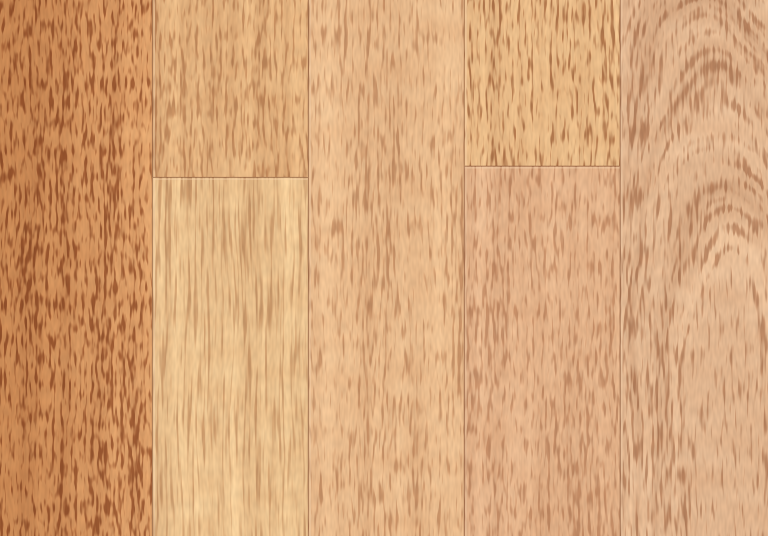
This texture is drawn by a Shadertoy shader. Its source:

```glsl
#define PLANK_WIDTH 0.203
#define PLANK_SHIFT 0.0045
#define JOINT_Y 0.669
#define JOINT_STEP 0.0105
#define SEAM_HALF 0.0009
#define BEVEL_OFFSET 0.0032
#define PORE_FREQ 165.0
#define PORE_TINT vec3(0.70, 0.55, 0.46)
#define SEAM_COLOR vec3(0.50, 0.31, 0.20)
#define BEVEL_COLOR vec3(0.96, 0.83, 0.69)
#define HEART_POS vec2(0.944, 0.27)
#define HEART_RADIUS 0.07

// Planks from left to right, the upper board of a jointed column first
const vec3 WOOD[7] = vec3[7](
    vec3(0.86, 0.62, 0.41), vec3(0.89, 0.70, 0.50), vec3(0.92, 0.76, 0.56),
    vec3(0.91, 0.73, 0.55), vec3(0.91, 0.73, 0.53), vec3(0.89, 0.70, 0.54),
    vec3(0.88, 0.71, 0.56));

// Pore strength, pore threshold, pore frequency along the board, streak contrast
const vec4 GRAIN[7] = vec4[7](
    vec4(0.92, -0.12, 29.0, 0.08), vec4(0.52, -0.06, 24.0, 0.12),
    vec4(0.46, -0.06, 9.0, 0.12), vec4(0.50, -0.03, 20.0, 0.07),
    vec4(0.82, -0.04, 23.0, 0.10), vec4(0.48, -0.06, 24.0, 0.08),
    vec4(0.60, -0.06, 17.0, 0.14));

vec2 gradientAt(vec2 cell) {
    vec3 h = fract(cell.xyx * vec3(0.1031, 0.1030, 0.0973));
    h += dot(h, h.yzx + 33.33);
    float angle = 6.2832 * fract((h.x + h.y) * h.z);
    return vec2(cos(angle), sin(angle));
}

float gradientNoise(vec2 p) {
    vec2 i = floor(p), f = p - i;
    vec2 u = f * f * f * (f * (f * 6.0 - 15.0) + 10.0);
    vec2 e = vec2(0.0, 1.0);
    float a = dot(gradientAt(i), f);
    float b = dot(gradientAt(i + e.yx), f - e.yx);
    float c = dot(gradientAt(i + e.xy), f - e.xy);
    float d = dot(gradientAt(i + e.yy), f - e.yy);
    return mix(mix(a, b, u.x), mix(c, d, u.x), u.y);
}

float line(float dist, float halfWidth) {
    float soft = 0.75 / iResolution.y;
    return 1.0 - smoothstep(halfWidth - soft, halfWidth + soft, abs(dist));
}

// Distance from the heart of the arched grain, stretched along the board
float archRadius(vec2 p, float aspect) {
    vec2 q = p - HEART_POS * vec2(aspect, 1.0);
    q.x += 0.10 * max(q.y - 0.25, 0.0);
    q.y *= q.y > 0.0 ? 0.28 : 0.06;
    return length(q) + 0.022 * gradientNoise(p * vec2(8.0, 4.0));
}

void mainImage(out vec4 fragColor, in vec2 fragCoord) {
    vec2 uv = fragCoord / iResolution.xy;
    float aspect = iResolution.x / iResolution.y;
    vec2 p = vec2(uv.x * aspect, uv.y);

    // Plank layout: odd columns are split by an end joint
    float across = (uv.x + PLANK_SHIFT) / PLANK_WIDTH;
    int column = clamp(int(across), 0, 4);
    bool jointed = column % 2 == 1;
    float belowJoint = JOINT_Y + JOINT_STEP * float(column - 1) - uv.y;
    int plank = column + column / 2 + (jointed && belowJoint > 0.0 ? 1 : 0);
    vec4 grain = GRAIN[plank];
    vec2 seed = float(plank) * vec2(23.7, 41.3);

    // Grain coordinates, bent into arches on the last plank
    vec2 g = p;
    g.x += 0.006 * gradientNoise(p * vec2(7.0, 4.0) + seed);
    vec2 straight = g;
    float heart = 0.0;
    if (plank == 6) {
        g = vec2(archRadius(p, aspect), p.y - 0.6 * p.x);
        heart = 1.0 - smoothstep(HEART_RADIUS * 0.8, HEART_RADIUS * 1.1, g.x);
    }

    // Broad streaks and soft cross figure
    float streak = gradientNoise(g * vec2(30.0, 0.9) + seed)
                 + 0.6 * gradientNoise(g * vec2(85.0, 2.0) + seed);
    float figure = gradientNoise(p * vec2(11.0, 26.0) + seed);
    vec3 color = WOOD[plank];
    color *= 1.0 + grain.w * (1.0 - heart) * streak * vec3(0.7, 1.0, 1.2);
    color *= 1.0 + 0.05 * figure * vec3(0.5, 1.0, 1.4);

    // Fine dark pores over longer fibres, gathered in uneven patches
    vec2 poreScale = vec2(PORE_FREQ, grain.z);
    float bent = gradientNoise(g * poreScale + seed);
    float upright = gradientNoise(straight * poreScale + seed + 3.0);
    float pores = plank == 6 ? mix(0.75 * (bent + upright), upright, heart) : bent;
    pores += 0.5 * gradientNoise(straight * poreScale * vec2(1.4, 1.9) + seed + 9.0);
    pores += 0.45 * (1.0 - heart) * gradientNoise(g * vec2(125.0, 5.0) + seed + 7.0);
    float patches = gradientNoise(straight * vec2(12.0, 3.0) + seed + 5.0);
    pores += 0.25 * patches - 0.15 * streak * (1.0 - heart) - 0.16 * heart;
    float poreMask = smoothstep(grain.y, grain.y + 0.62, pores);
    color *= mix(vec3(1.0), PORE_TINT, grain.x * poreMask);

    // Fine fibre and shading toward the left edge
    color *= 1.0 + 0.07 * gradientNoise(straight * vec2(210.0, 50.0) + seed);
    color *= mix(vec3(0.90, 0.84, 0.78), vec3(1.0), smoothstep(0.0, 0.2, uv.x));

    // Thin dark seams with a pale bevel beside them
    float seamDist = (across - round(across)) * PLANK_WIDTH * aspect;
    float endDist = jointed ? belowJoint : 1.0;
    float bevel = max(line(seamDist - BEVEL_OFFSET, SEAM_HALF),
                      line(endDist - BEVEL_OFFSET, SEAM_HALF));
    float seam = max(line(seamDist, SEAM_HALF), line(endDist, SEAM_HALF));
    color = mix(color, BEVEL_COLOR, 0.6 * bevel);
    color = mix(color, SEAM_COLOR, 0.65 * seam);

    fragColor = vec4(clamp(color, 0.0, 1.0), 1.0);
}
```
